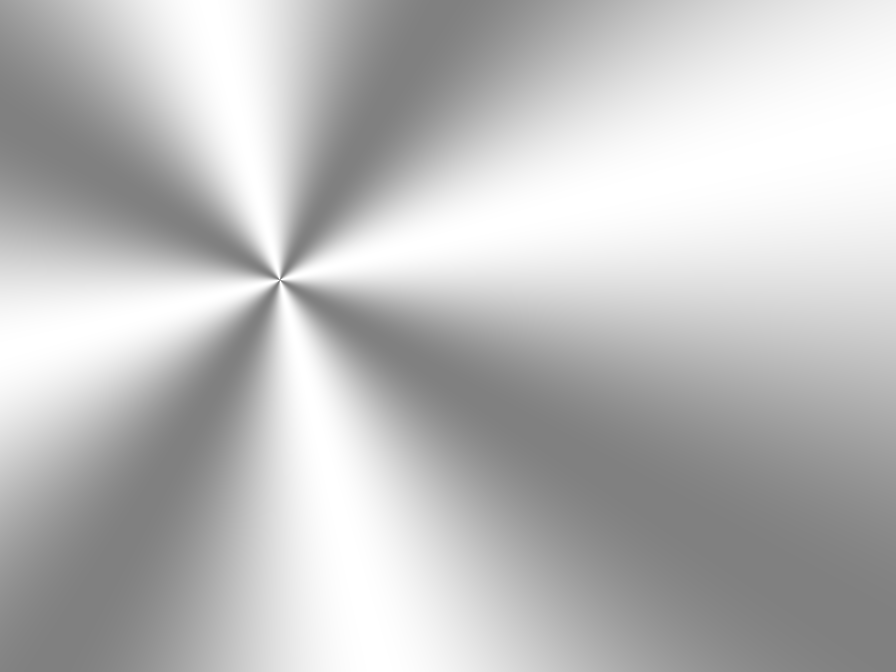
Reproduce this background procedurally as a Shadertoy shader.

```glsl
#define HUB vec2(0.3125, 0.5833)
#define BEAMS 4.0
#define BEAM_ANGLE 0.25
#define MID_GREY 0.75
#define CONTRAST 0.25

// Brightness wave that turns around the hub
float beamWave(vec2 offset) {
    float angle = atan(offset.y, offset.x);
    return cos(BEAMS * (angle - BEAM_ANGLE));
}

void mainImage(out vec4 fragColor, in vec2 fragCoord) {
    // Offset from the hub in units of canvas height
    vec2 offset = (fragCoord - HUB * iResolution.xy) / iResolution.y;

    // Soften the singular point where all beams meet
    float pixel = 1.0 / iResolution.y;
    float hubFade = smoothstep(0.0, pixel, length(offset));
    vec2 safeOffset = offset + vec2(1e-6, 0.0);

    // Brushed metal sheen
    float sheen = MID_GREY + CONTRAST * hubFade * beamWave(safeOffset);
    fragColor = vec4(vec3(sheen), 1.0);
}
```
